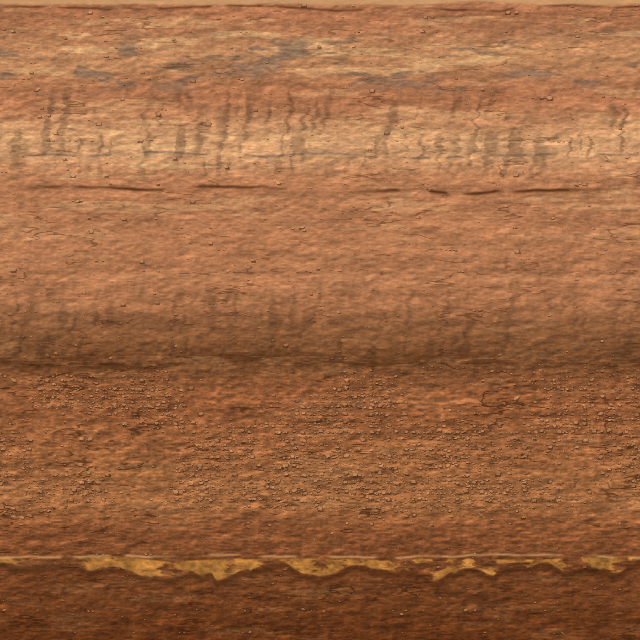
Write a Shadertoy shader that draws this texture.

```glsl
// Layered sandstone cutting: warm strata over a gravel slope and an ochre ledge.
// A warped vertical colour ramp carries the beds; stretched noise adds streaks,
// slope-lit relief, tool marks and cracks, and jittered cells scatter the stones.
#define WARP 0.018
#define RELIEF 1.0
#define GRAIN 0.55
#define STREAK 0.30
#define TOOL_MARKS 0.20
#define PALE_SAND vec3(0.84, 0.65, 0.45)
#define GREY_CLAY vec3(0.50, 0.40, 0.33)
#define OCHRE vec3(0.74, 0.51, 0.24)
#define SHADE vec3(0.24, 0.12, 0.05)
#define STONE vec3(0.84, 0.62, 0.45)

const int STOPS = 12;
// Depth below the top edge, then the colour of the bed at that depth.
const vec4 STRATA[STOPS] = vec4[STOPS](
    vec4(0.02, 0.67, 0.44, 0.30), vec4(0.09, 0.72, 0.51, 0.35),
    vec4(0.15, 0.67, 0.44, 0.30), vec4(0.23, 0.78, 0.58, 0.41),
    vec4(0.29, 0.70, 0.47, 0.32), vec4(0.44, 0.69, 0.46, 0.31),
    vec4(0.56, 0.47, 0.30, 0.18), vec4(0.62, 0.57, 0.35, 0.21),
    vec4(0.78, 0.62, 0.40, 0.24), vec4(0.84, 0.52, 0.31, 0.18),
    vec4(0.90, 0.45, 0.26, 0.14), vec4(1.00, 0.39, 0.21, 0.10));

float hash(vec2 p) {
    return fract(sin(dot(p, vec2(127.1, 311.7))) * 43758.5453);
}
float noise(vec2 p) {
    vec2 i = floor(p), f = fract(p);
    f = f * f * (3.0 - 2.0 * f);
    return mix(mix(hash(i), hash(i + vec2(1, 0)), f.x),
               mix(hash(i + vec2(0, 1)), hash(i + vec2(1, 1)), f.x), f.y);
}
float fbm(vec2 p) {
    float sum = 0.0, amp = 0.45;
    for (int i = 0; i < 4; i++) {
        sum += amp * noise(p);
        p = p * 2.03 + 17.3;
        amp *= 0.6;
    }
    return sum / 0.98;
}
// Soft horizontal band around a depth.
float band(float depth, float centre, float width) {
    float d = (depth - centre) / width;
    return exp(-d * d);
}
float range(float x, float a, float b, float soft) {
    return smoothstep(a - soft, a + soft, x) * (1.0 - smoothstep(b - soft, b + soft, x));
}
// One chipped stone per cell: x is the lit face, y the shadow beneath it.
vec2 stones(vec2 p, float cells, float density) {
    vec2 q = p * cells, id = floor(q);
    vec2 d = fract(q) - 0.35 - 0.3 * vec2(hash(id + 3.7), hash(id + 8.1));
    d.x += (hash(id + 1.9) - 0.5) * d.y * 1.6;
    float radius = mix(0.12, 0.30, hash(id + 5.3)), soft = 0.5 * cells / iResolution.y;
    vec2 a = abs(d), b = abs(d - vec2(0.05, 0.17));
    float face = 1.0 - smoothstep(radius - soft, radius + soft, max(a.x * 0.8, a.y * 1.4) + 0.3 * a.x);
    float under = 1.0 - smoothstep(radius - soft, radius + soft, max(b.x * 0.8, b.y * 1.4));
    return vec2(face, under * (1.0 - face)) * step(hash(id + cells), density);
}
// Thin wavering crack that breaks up along its length.
float crack(vec2 p, float centre, float width, float from, float to) {
    float wave = 0.018 * (fbm(vec2(p.x * 8.0, centre * 90.0)) - 0.5);
    return band(p.y, centre + wave, width) * range(p.x, from, to, 0.06)
         * smoothstep(0.2, 0.6, noise(vec2(p.x * 38.0, centre * 70.0)));
}

void mainImage(out vec4 fragColor, in vec2 fragCoord) {
    vec2 p = fragCoord / iResolution.xy;
    p.y = 1.0 - p.y; // depth from the top
    float depth = p.y + WARP * (fbm(p * vec2(5.0, 20.0)) - 0.5);
    vec3 col = STRATA[0].yzw;
    for (int i = 1; i < STOPS; i++)
        col = mix(col, STRATA[i].yzw, smoothstep(STRATA[i - 1].x, STRATA[i].x, depth));

    // Bedding streaks, thin sand lenses and grey clay flecks
    float streak = fbm(p * vec2(13.0, 85.0) + 4.0);
    float lens = smoothstep(0.56, 0.68, fbm(p * vec2(8.0, 62.0) + 31.0));
    float sandy = band(depth, 0.08, 0.03) + band(depth, 0.235, 0.03) + 0.35 * range(depth, 0.0, 0.36, 0.04);
    float clay = smoothstep(0.57, 0.67, fbm(p * vec2(15.0, 60.0) + 57.0));
    col *= 1.0 + STREAK * (streak - 0.5);
    col = mix(col, PALE_SAND, 0.75 * lens * min(sandy + 0.15, 1.0));
    col = mix(col, GREY_CLAY, 0.65 * clay * range(depth, 0.06, 0.14, 0.02));
    col = mix(col, GREY_CLAY, 0.7 * crack(p, 0.243, 0.002, 0.0, 1.0));

    // Narrow tool marks on the pale bed and the undercut
    float marks = noise(vec2(p.x * 125.0 + p.y * 18.0 + 3.0 * streak, p.y * 22.0));
    float cut = range(depth, 0.14, 0.27, 0.02) + 0.7 * range(depth, 0.45, 0.57, 0.02);
    col *= 1.0 + TOOL_MARKS * cut * (0.2 - smoothstep(0.55, 0.9, marks));

    // Relief lit from above, with fine grain and short dark fissures
    float rough = 0.6 + 0.4 * smoothstep(0.50, 0.60, depth);
    vec2 q = p * vec2(38.0, 90.0);
    col *= 1.0 + RELIEF * rough * (fbm(q + vec2(0.1, 0.25)) - fbm(q));
    col *= 1.0 + GRAIN * rough * (fbm(p * vec2(120.0, 190.0)) - 0.5);
    float seam = abs(fbm(p * vec2(11.0, 48.0) + 91.0) - 0.5);
    float broken = smoothstep(0.5, 0.68, fbm(p * vec2(17.0, 30.0) + 23.0));
    col = mix(col, SHADE, 0.6 * rough * broken * (1.0 - smoothstep(0.0, 0.035, seam)));

    // Gravel in clusters, from coarse to fine
    float cluster = smoothstep(0.35, 0.65, fbm(p * vec2(9.0, 13.0) + 12.0));
    float density = 0.004 + 0.42 * cluster * range(depth, 0.585, 0.80, 0.025);
    for (int i = 0; i < 4; i++) {
        float cells = 75.0 * pow(1.4, float(i));
        vec2 s = stones(p + 0.13 * float(i), cells, density);
        col = mix(col, SHADE, 0.5 * s.y);
        col = mix(col, STONE * (0.65 + 0.5 * noise(p * cells)), 0.55 * s.x);
    }

    // Long cracks, the foot of the undercut and the pale top edge
    float cracks = crack(p, 0.293, 0.0025, 0.06, 0.42) + crack(p, 0.300, 0.0028, 0.58, 0.94);
    cracks += 0.6 * crack(p, 0.012, 0.002, -0.1, 1.1);
    cracks += 0.6 * band(depth, 0.565, 0.02) * smoothstep(0.5, 0.65, streak);
    col = mix(col, SHADE, 0.75 * min(cracks, 1.0));
    col = mix(col, PALE_SAND, 0.7 * (1.0 - smoothstep(0.002, 0.008, depth)));

    // Ochre ledge with ragged teeth, a pale lip and shadow below
    float lip = 0.872 + 0.016 * (fbm(vec2(p.x * 7.0, 2.0)) - 0.5);
    float drop = 0.004 + 0.055 * noise(vec2(p.x * 34.0, 7.0)) * fbm(vec2(p.x * 16.0, 3.0));
    float ledge = range(p.y, lip, lip + drop, 0.002) * smoothstep(0.36, 0.52, fbm(p * vec2(30.0, 60.0)));
    col = mix(col, SHADE, 0.5 * band(p.y, lip + drop + 0.006, 0.006));
    col = mix(col, OCHRE * (0.5 + fbm(p * vec2(70.0, 95.0))), 0.8 * ledge);
    col = mix(col, PALE_SAND, 0.6 * crack(p, 0.870, 0.002, -0.1, 1.1));
    fragColor = vec4(clamp(col, 0.0, 1.0), 1.0);
}
```
